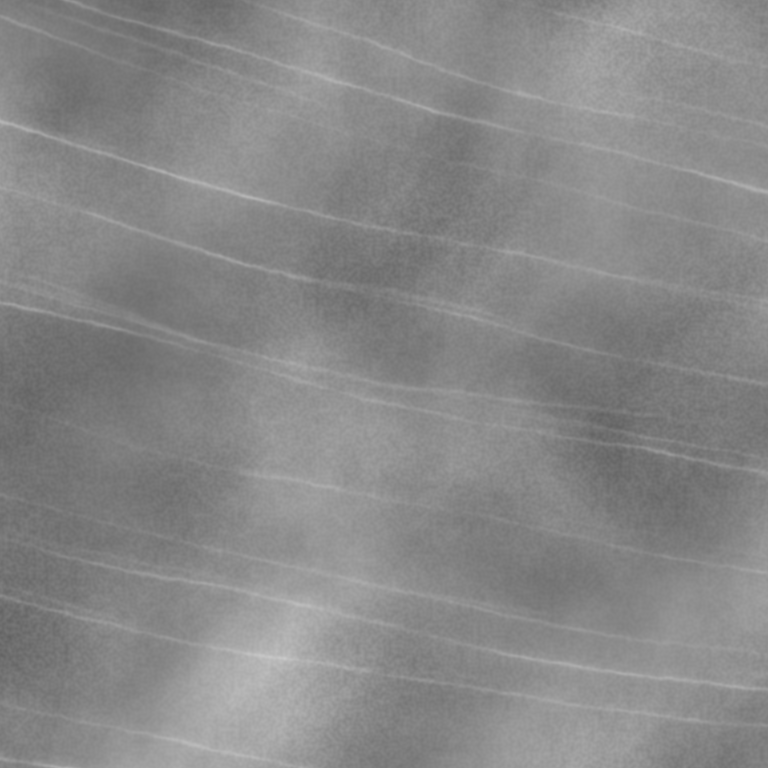
This texture is drawn by a Shadertoy shader. Its source:

```glsl
// Grey stone with cloudy tone, fine grain and thin pale veins that sink to the right.
// Clouds and grain are layered gradient noise; each vein is a shallow curve drawn
// as a soft core with a haze and a fainter strand that drifts beside it.

#define BASE_GREY      0.533
#define CLOUD_SCALE    2.7
#define CLOUD_CONTRAST 0.19
#define TOP_SHADE      0.05
#define GRAIN_SCALE    190.0
#define GRAIN_CONTRAST 0.036
#define VEIN_COUNT     14
#define VEIN_SPACING   0.094
#define VEIN_WIDTH     0.0029
#define VEIN_GLOW      0.105
#define HAZE_GLOW      0.026

// Integer hash of a lattice cell, from 0 to 1
float hash(ivec2 cell) {
    uint h = uint(cell.x) * 1597334673u ^ uint(cell.y) * 3812015801u;
    h = (h ^ (h >> 15)) * 2246822519u;
    h = (h ^ (h >> 13)) * 3266489917u;
    return float((h ^ (h >> 16)) >> 8) / 16777216.0;
}

float cornerSlope(ivec2 cell, vec2 offset) {
    float angle = 6.28319 * hash(cell);
    return dot(vec2(cos(angle), sin(angle)), offset);
}

// Gradient noise, centred on zero
float noise(vec2 p) {
    ivec2 cell = ivec2(floor(p));
    vec2 f = fract(p);
    vec2 blend = f * f * f * (f * (f * 6.0 - 15.0) + 10.0);
    float low = mix(cornerSlope(cell, f),
                    cornerSlope(cell + ivec2(1, 0), f - vec2(1, 0)), blend.x);
    float high = mix(cornerSlope(cell + ivec2(0, 1), f - vec2(0, 1)),
                     cornerSlope(cell + ivec2(1, 1), f - vec2(1, 1)), blend.x);
    return mix(low, high, blend.y);
}

// Broad soft patches, drawn out a little along the diagonal
float clouds(vec2 p) {
    vec2 q = vec2(p.x - 0.35 * p.y, p.y + 0.2 * p.x) * CLOUD_SCALE + 3.7;
    q += 0.35 * vec2(noise(q * 0.8 + 11.3), noise(q * 0.8 + 27.1));
    float sum = 0.0, amplitude = 1.0;
    for (int i = 0; i < 5; i++) {
        sum += amplitude * noise(q);
        q = mat2(1.6, 1.2, -1.2, 1.6) * q + 5.3;
        amplitude *= 0.48;
    }
    return sum;
}

// Fine mottling, stronger in some patches
float grain(vec2 p) {
    float patchiness = 1.0 + 0.9 * noise(p * 4.0 + 41.7);
    return patchiness * (noise(p * GRAIN_SCALE) + 0.7 * noise(p * GRAIN_SCALE * 0.43 + 8.5));
}

float softLine(float d, float width) {
    return exp(-d * d / (width * width));
}

// Light added by all veins
float veins(vec2 p, float pixel) {
    float light = 0.0;
    float width = max(VEIN_WIDTH, pixel);
    float fray = 0.0022 * noise(p * vec2(45.0, 70.0));
    for (int i = 0; i < VEIN_COUNT; i++) {
        float id = float(i) * 7.31 + 0.4;
        float start = VEIN_SPACING * (float(i) + 0.75 * (hash(ivec2(i, 91)) - 0.5)) + 0.01;
        float slope = mix(0.22, 0.35, start) + 0.03 * (hash(ivec2(i, 53)) - 0.5);
        float height = start - slope * p.x + 0.065 * p.x * p.x
                     + 0.022 * noise(vec2(p.x * 2.2, id))
                     + 0.004 * noise(vec2(p.x * 9.0, id + 3.3));
        float d = p.y - height + fray;

        // Brightness wanders along the vein
        float strength = mix(0.4, 1.0, hash(ivec2(i, 17)));
        strength *= mix(0.3, 1.0, smoothstep(-0.35, 0.3, noise(vec2(p.x * 2.6 + 5.0, id))));
        strength *= 1.0 + 0.7 * noise(vec2(p.x * 17.0, id + 1.7));

        // Companion strand that splits off and fades
        float gap = 0.009 + 0.045 * noise(vec2(p.x * 1.7, id + 5.1));
        float strand = smoothstep(-0.1, 0.35, noise(vec2(p.x * 2.3, id + 2.6)));

        light += VEIN_GLOW * strength * softLine(d, width);
        light += VEIN_GLOW * 0.42 * strand * softLine(d - gap, width * 1.2);
        light += HAZE_GLOW * strength * softLine(d - 0.3 * gap, 0.012);
    }
    return light;
}

void mainImage(out vec4 fragColor, in vec2 fragCoord) {
    vec2 p = fragCoord / iResolution.y;
    float grey = BASE_GREY + TOP_SHADE * (0.5 - p.y);
    grey += CLOUD_CONTRAST * clouds(p);
    grey += GRAIN_CONTRAST * grain(p);
    grey += veins(p, 1.0 / iResolution.y);
    fragColor = vec4(vec3(clamp(grey, 0.0, 1.0)), 1.0);
}
```
